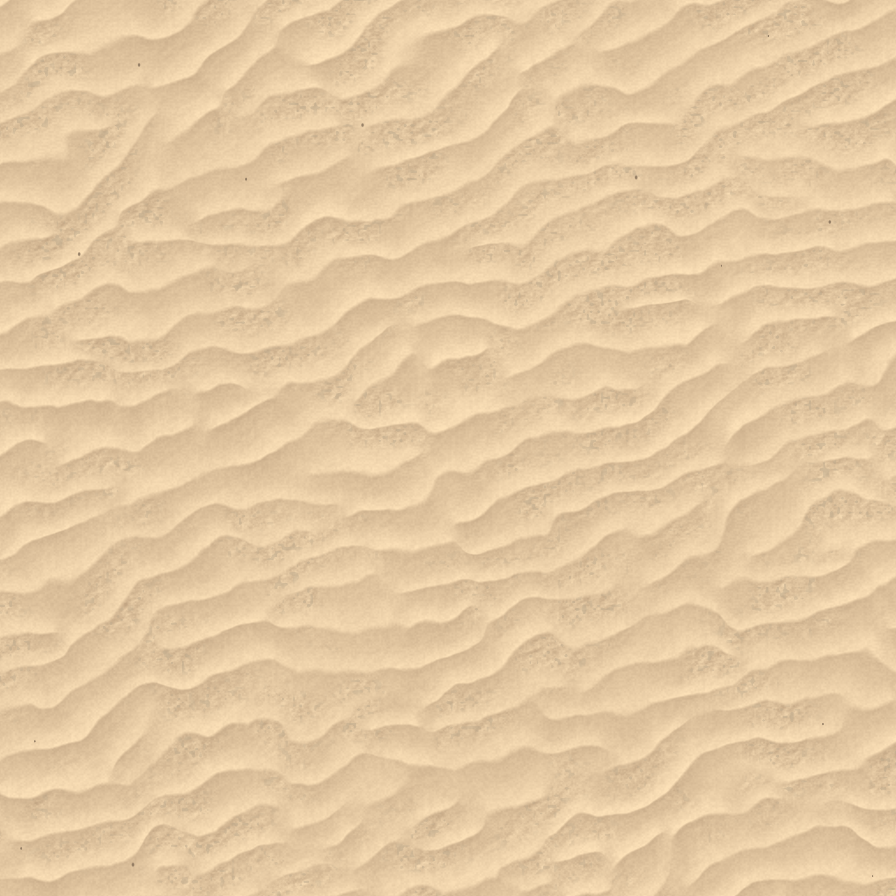
Write a three.js fragment shader that draws this texture.

```glsl
// Wind-rippled pale sand with scalloped branching crests, crumbly hollows and a few dark specks.
varying vec2 vUv;

const float TAU = 6.2831853;
const float RIPPLES = 22.0;      // crests across the canvas
const float SLANT = 0.34;        // mean crest angle in radians
const float PATCHES = 13.0;      // wave patches per side
const vec3 SHADE = vec3(0.824, 0.713, 0.572);
const vec3 LIGHT = vec3(0.976, 0.868, 0.708);
const vec3 CRUMB = vec3(0.735, 0.662, 0.548);
const vec3 SPECK = vec3(0.480, 0.400, 0.320);

float hash(vec2 p) {
  return fract(sin(dot(p, vec2(127.1, 311.7))) * 43758.5453);
}

vec2 hash2(vec2 p) {
  return vec2(hash(p), hash(p + 37.3));
}

float noise(vec2 p) {
  vec2 i = floor(p);
  vec2 f = fract(p);
  f = f * f * (3.0 - 2.0 * f);
  float low = mix(hash(i), hash(i + vec2(1.0, 0.0)), f.x);
  float high = mix(hash(i + vec2(0.0, 1.0)), hash(i + 1.0), f.x);
  return mix(low, high, f.y);
}

float fbm(vec2 p) {
  float sum = 0.0;
  float amp = 0.5;
  for (int i = 0; i < 4; i++) {
    sum += amp * noise(p);
    p = p * 2.03 + 17.1;
    amp *= 0.5;
  }
  return sum;
}

vec2 crestNormal(float angle) {
  return vec2(-sin(angle), cos(angle));
}

// Sums slightly misaligned wave patches: x is the phase in cycles, y the coherence.
vec2 ripplePhase(vec2 p, float freq, float slant) {
  vec2 cell = floor(p * PATCHES);
  vec2 wave = vec2(0.0);
  float total = 0.0;
  for (int j = -2; j <= 2; j++) {
    for (int i = -2; i <= 2; i++) {
      vec2 id = cell + vec2(float(i), float(j));
      vec2 centre = (id + hash2(id)) / PATCHES;
      vec2 offset = p - centre;
      vec2 jitter = hash2(id + 91.7) - 0.5;
      float cycles = freq * (dot(crestNormal(slant), centre)
                   + dot(crestNormal(slant + 0.8 * jitter.x), offset)) + 0.8 * jitter.y;
      float weight = exp(-2.2 * dot(offset, offset) * PATCHES * PATCHES);
      wave += weight * vec2(cos(TAU * cycles), sin(TAU * cycles));
      total += weight;
    }
  }
  return vec2(atan(wave.y, wave.x + 1e-6) / TAU, length(wave) / total);
}

// Bright just above each crest line, fading upward into shade below the next one.
float rippleTone(float f, float edge) {
  float tone = 1.0 - 0.76 * smoothstep(-0.1, 0.72, f) - 0.20 * smoothstep(0.68, 0.93, f);
  return mix(tone, 0.98, smoothstep(1.0 - edge, 1.0, f));
}

// Coverage of sparse oval specks, at most one per cell.
float specks(vec2 p, float cells, float chance) {
  vec2 id = floor(p * cells);
  vec2 rnd = hash2(id + 5.9);
  vec2 d = (fract(p * cells) - 0.2 - 0.6 * rnd) / cells;
  float radius = mix(0.0008, 0.0018, hash(id + 71.3));
  float dist = length(d * vec2(1.2, 0.85));
  return step(hash(id + 13.1), chance) * (1.0 - smoothstep(radius * 0.4, radius * 1.6, dist));
}

void main() {
  vec2 p = vUv;

  // Scalloped, kinked crest lines
  vec2 bent = p;
  bent.y += 0.024 * (noise(p * vec2(17.0, 13.0)) - 0.5);
  bent.y += 0.014 * (noise(p * vec2(34.0, 28.0) + 8.0) - 0.5);
  bent.y += 0.003 * (noise(p * 90.0) - 0.5);
  vec2 ripple = ripplePhase(bent, RIPPLES, SLANT);
  float f = fract(ripple.x);

  // Ripple shading, softer where crests join
  float softness = noise(p * 17.0 + 41.0);
  float tone = rippleTone(f, mix(0.07, 0.16, softness));
  float contrast = smoothstep(0.0, 0.45, ripple.y) * mix(1.12, 0.58, softness);
  tone = mix(0.46, tone, contrast);
  tone += 0.15 * (fbm(p * 5.0 + 3.0) - 0.47);

  // Crumbly relief gathered in the hollows
  vec2 q = vec2(p.x + 0.4 * p.y, p.y - 0.35 * p.x) * vec2(100.0, 160.0);
  float relief = fbm(q) - fbm(q + vec2(-0.35, 0.5));
  float hollow = smoothstep(0.2, 0.5, f) * (1.0 - smoothstep(0.84, 0.97, f));
  float rough = hollow * smoothstep(0.36, 0.64, fbm(p * 15.0 + 23.0));
  tone += relief * (0.20 + 0.70 * rough);

  // Fine grain, stronger in the rough hollows
  float grain = 0.25 * (noise(p * 509.0) - 0.5) + 0.10 * (noise(p * 270.0 + 9.0) - 0.5);
  tone += grain * (1.0 + 0.6 * rough);

  vec3 colour = mix(SHADE, LIGHT, clamp(tone, -0.4, 1.08));
  float crumbs = rough * smoothstep(0.66, 0.86, noise(p * 250.0 + 60.0));
  colour = mix(colour, CRUMB, 0.5 * crumbs);
  colour = mix(colour, SPECK, 0.75 * specks(p, 9.0, 0.14));
  gl_FragColor = vec4(colour, 1.0);
}
```
